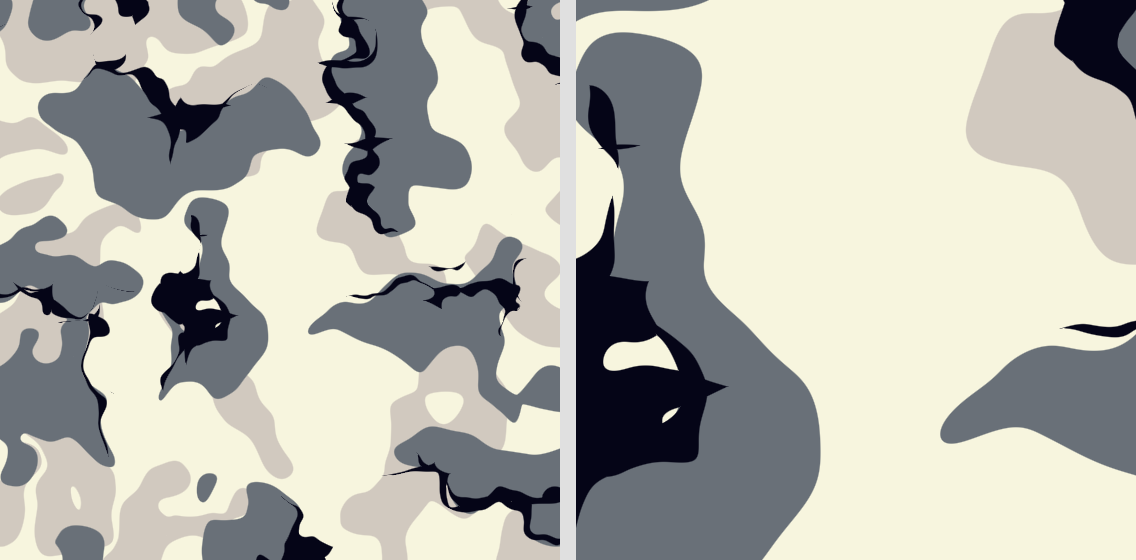
Left: the whole. Right: its middle third, enlarged.
This pattern is drawn by a WebGL 1 fragment shader. Its source:

```glsl
precision highp float;
// Winter camouflage: cream ground, beige and slate patches, ragged black streaks.
// Each patch is a bent ellipse in a jittered cell; warping the plane with noise
// gives it lobes and bays. Streaks with spurs follow one flank of each slate patch.

uniform vec2 u_resolution;

const vec3 CREAM = vec3(0.97, 0.96, 0.87);
const vec3 BEIGE = vec3(0.82, 0.79, 0.75);
const vec3 SLATE = vec3(0.41, 0.44, 0.47);
const vec3 BLACK = vec3(0.02, 0.02, 0.09);

const float BEIGE_CELLS = 2.8;              // cells across the canvas
const float SLATE_CELLS = 2.7;
const vec2 BEIGE_AXES = vec2(0.53, 0.225);  // half axes, in cells
const vec2 SLATE_AXES = vec2(0.49, 0.22);
const float BEIGE_SEED = 41.0;
const float SLATE_SEED = 7.0;
const float JITTER = 0.4;
const float BEND = 1.0;
const float MERGE = 0.08;                   // rounding where patches meet
const float LOBE_SIZE = 0.27;               // strength of the broad warp
const float BUMP_SIZE = 0.17;               // strength of the finer warp
const float SCALLOP = 0.08;                 // in and out swing of the outline
const float RAGGED = 0.055;                 // extra warp of the streaks
const float STREAK_LENGTH = 0.4;            // half length and half width
const float STREAK_WIDTH = 0.053;
const float STREAK_OFFSET = 0.19;           // distance from the patch axis
const float SPUR_REACH = 0.17;
const float SPUR_WIDTH = 0.05;
const float EDGE_PIXELS = 1.3;

vec2 hash2(vec2 p) {
  vec3 q = fract(p.xyx * vec3(0.1031, 0.1030, 0.0973));
  q += dot(q, q.yzx + 33.33);
  return fract((q.xx + q.yz) * q.zy);
}

mat2 rotation(float angle) {
  float c = cos(angle), s = sin(angle);
  return mat2(c, s, -s, c);
}

// Two independent value noises, each from -1 to 1
vec2 noise2(vec2 p) {
  vec2 i = floor(p), f = fract(p);
  f = f * f * f * (f * (f * 6.0 - 15.0) + 10.0);
  vec2 low = mix(hash2(i), hash2(i + vec2(1.0, 0.0)), f.x);
  vec2 high = mix(hash2(i + vec2(0.0, 1.0)), hash2(i + vec2(1.0, 1.0)), f.x);
  return 2.0 * mix(low, high, f.y) - 1.0;
}

float smoothMax(float a, float b, float k) {
  float h = max(k - abs(a - b), 0.0) / k;
  return max(a, b) + 0.25 * h * h * k;
}

// Approximate distance to an ellipse, positive inside
float ellipse(vec2 p, vec2 axes) {
  float k0 = length(p / axes);
  float k1 = max(length(p / (axes * axes)), 1e-4);
  return k0 * (1.0 - k0) / k1;
}

// Tapered stroke along the flank of a patch with thin spurs, positive inside
float streak(vec2 p, float swell, float ridge) {
  float along = p.x / STREAK_LENGTH;
  float across = abs(p.y + STREAK_OFFSET - 0.5 * p.x * p.x);
  float taper = 1.0 - along * along;
  float stroke = STREAK_WIDTH * taper * swell - across;
  float spur = SPUR_WIDTH * (taper - across / SPUR_REACH) - ridge;
  return max(stroke, spur);
}

vec2 warp(vec2 p) {
  return p + LOBE_SIZE * noise2(p * 1.6)
           + BUMP_SIZE * noise2(rotation(0.7) * p * 4.8 + 19.0);
}

// Patches in x and their streaks in y, over the 3 by 3 nearest cells
vec2 patches(vec2 uv, float cells, vec2 axes, float seed) {
  vec2 p = rotation(0.5 + seed) * uv * cells + seed;
  vec2 body = warp(p);
  vec2 rough = body + RAGGED * noise2(rotation(1.2) * p * 12.0);
  float swell = 1.0 + 0.95 * noise2(p * 8.0 + 5.0).x;
  vec2 detail = noise2(rotation(0.3) * p * 5.0 + 31.0);
  float ridge = 0.2 * abs(detail.y);
  vec2 home = floor(body);
  vec2 field = vec2(-1.0);
  for (int y = -1; y <= 1; y++) {
    for (int x = -1; x <= 1; x++) {
      vec2 cell = home + vec2(float(x), float(y));
      vec2 center = cell + 0.5 + JITTER * (hash2(cell + seed) - 0.5);
      vec2 pick = hash2(cell + seed + 57.0);
      mat2 turn = rotation(6.28318 * pick.x);
      float bend = BEND * (2.0 * pick.y - 1.0);
      vec2 q = turn * (body - center);
      vec2 r = turn * (rough - center);
      q.y += bend * (q.x * q.x - 0.06);
      r.y += bend * (r.x * r.x - 0.06);
      field.x = smoothMax(field.x, ellipse(q, axes), MERGE);
      field.y = max(field.y, streak(r, swell, ridge));
    }
  }
  field.x += SCALLOP * detail.x;
  return field;
}

// Signed fields of the beige, slate and black layers
vec3 layers(vec2 uv) {
  float beige = patches(uv, BEIGE_CELLS, BEIGE_AXES, BEIGE_SEED).x;
  return vec3(beige, patches(uv, SLATE_CELLS, SLATE_AXES, SLATE_SEED));
}

void main() {
  float pixel = 1.0 / min(u_resolution.x, u_resolution.y);
  vec2 uv = gl_FragCoord.xy * pixel;

  // Divide by the local slope so every edge is equally sharp
  vec3 field = layers(uv);
  vec3 dx = layers(uv + vec2(pixel, 0.0)) - field;
  vec3 dy = layers(uv + vec2(0.0, pixel)) - field;
  vec3 slope = max(sqrt(dx * dx + dy * dy), 1e-5);
  vec3 cover = clamp(0.5 + field / (EDGE_PIXELS * slope), 0.0, 1.0);

  vec3 color = mix(CREAM, BEIGE, cover.x);
  color = mix(color, SLATE, cover.y);
  color = mix(color, BLACK, cover.z);
  gl_FragColor = vec4(color, 1.0);
}
```
